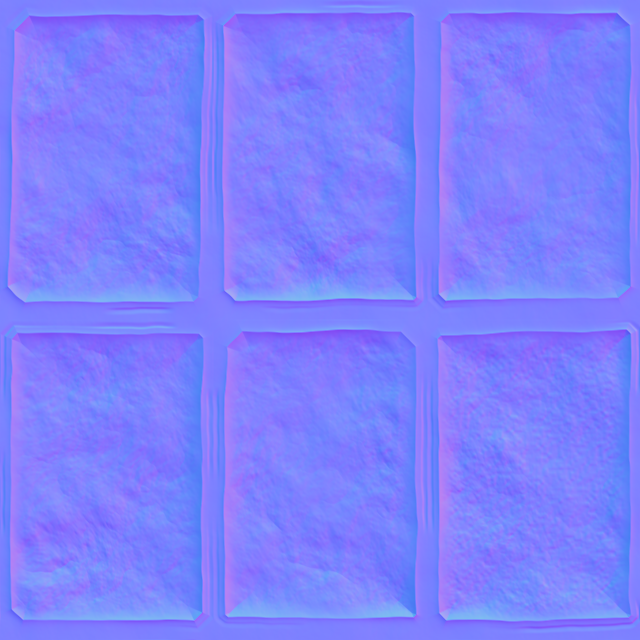
Give the GLSL for this texture map, as a Shadertoy shader.

```glsl
// Tangent-space normal map of six worn upright stone blocks, three across and two down.
// A height field joins chipped box distances, grooved mortar and fractal relief;
// its central differences give the slopes that are encoded as colour.

float hash(vec2 p) {
    vec3 q = fract(p.xyx * 0.1031);
    q += dot(q, q.yzx + 33.33);
    return fract((q.x + q.y) * q.z);
}

float noise(vec2 p) {
    vec2 i = floor(p), f = fract(p);
    f = f * f * f * (f * (f * 6.0 - 15.0) + 10.0);
    return mix(mix(hash(i), hash(i + vec2(1, 0)), f.x),
               mix(hash(i + vec2(0, 1)), hash(i + vec2(1, 1)), f.x), f.y);
}

// Rotated octaves, centred on zero
float fbm(vec2 p) {
    float sum = 0.0, amp = 0.5;
    for (int i = 0; i < 5; i++) {
        sum += amp * (noise(p) - 0.5);
        p = mat2(1.6, 1.2, -1.2, 1.6) * p + 7.3;
        amp *= 0.48;
    }
    return sum;
}

// Signed distance to a crooked block with a random cut at each corner
float blockDistance(vec2 uv, vec2 id) {
    vec2 seed = id * 7.0 + 3.0;
    vec2 p = uv - (id + 0.5) / vec2(3, 2) + vec2(0.0, -0.006);
    p += 0.007 * (vec2(hash(seed), hash(seed + 11.0)) - 0.5);
    p += p.yx * 0.045 * (vec2(hash(seed + 23.0), hash(seed + 31.0)) - 0.5);
    p += 0.006 * (vec2(noise(uv * 11.0), noise(uv * 11.0 + 40.0)) - 0.5);
    p += 0.0018 * (vec2(noise(uv * 45.0), noise(uv * 45.0 + 60.0)) - 0.5);

    vec2 a = abs(p) - vec2(0.149, 0.224);
    vec2 r = a + 0.005;
    float box = length(max(r, 0.0)) + min(max(r.x, r.y), 0.0) - 0.005;
    float chip = hash(seed + sign(p) * 2.0 + 50.0);
    float cut = (a.x + a.y) * 0.707 + 0.003 + 0.016 * chip * chip;
    return max(box, cut);
}

float height(vec2 uv) {
    vec2 id = floor(uv * vec2(3, 2));
    float d = blockDistance(uv, id);
    float wear = noise(uv * 13.0 + 5.0);

    // Block: steep rim easing into a low dome
    float inside = min(d, 0.0);
    float h = (0.003 + 0.004 * wear) * (1.0 - exp(inside / 0.014));
    h += 0.004 * (1.0 - exp(inside / 0.045));

    // Mortar: narrow groove and a broken outer ledge
    float outside = max(d, 0.0);
    h += (0.0006 + 0.0022 * wear) * (1.0 - exp(-outside / 0.005));
    float ledge = smoothstep(0.45, 0.75, noise(uv * 9.0 + 21.0));
    h += 0.0009 * ledge * smoothstep(0.008, 0.012, d) * (1.0 - smoothstep(0.012, 0.02, d));

    // Weathered relief, strongest in patches on the block face
    float face = smoothstep(0.004, -0.03, d);
    float patchy = mix(0.5, 1.2, noise(uv * 8.0 + 70.0));
    vec2 bent = uv + 0.025 * vec2(noise(uv * 9.0), noise(uv * 9.0 + 30.0));
    h += 0.0085 * fbm(bent * vec2(17.0, 14.0)) * mix(0.12, patchy, face);
    h -= 0.0016 * face * patchy * abs(fbm(bent * 12.0 + 90.0)) * 4.0;

    // The lower right block keeps a fine sandy grain
    if (id == vec2(2, 0)) h += 0.0005 * face * noise(uv * 170.0);
    return h;
}

void mainImage(out vec4 fragColor, in vec2 fragCoord) {
    vec2 uv = fragCoord / iResolution.xy;
    vec2 e = vec2(max(0.0014, 0.6 / iResolution.y), 0.0);
    vec2 slope = vec2(height(uv + e.xy) - height(uv - e.xy),
                      height(uv + e.yx) - height(uv - e.yx)) / (2.0 * e.x);
    slope += vec2(-0.015, 0.01);
    vec3 normal = normalize(vec3(slope, 1.0));
    fragColor = vec4(0.5 + 0.5 * normal, 1.0);
}
```
